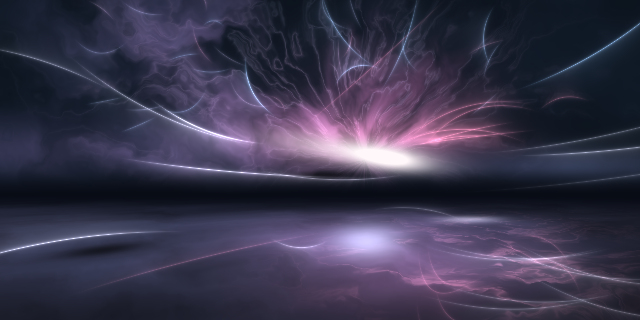
This background is drawn by a WebGL 1 fragment shader. Its source:

```glsl
precision highp float;
// A glowing cosmic sky over a dark horizon and a misty reflecting floor.
// Elliptical glows set the colour, warped noise makes clouds and veins,
// and tapered parabolic arcs draw the luminous filaments.
uniform vec2 u_resolution;

const float HORIZON = .395;
const float WIDTH = .0035;
const vec2 CORE = vec2(1.14, .5);
const vec3 NAVY = vec3(.05, .085, .13);
const vec3 ABYSS = vec3(.03, .045, .08);
const vec3 VIOLET = vec3(.31, .24, .37);
const vec3 PLUM = vec3(.36, .19, .29);
const vec3 ROSE = vec3(.78, .42, .52);
const vec3 SLATE = vec3(.2, .215, .315);
const vec3 ICE = vec3(.45, .57, .7);
const vec3 PEARL = vec3(.87, .86, .93);
const vec3 MINT = vec3(.72, .86, .88);

vec2 hash2(vec2 p) {
  vec3 q = fract(p.xyx * vec3(.1031, .103, .0973));
  q += dot(q, q.yzx + 33.33);
  return fract((q.xx + q.yz) * q.zy);
}

float noise(vec2 p) {
  vec2 i = floor(p), f = fract(p), e = vec2(0, 1);
  f = f * f * (3. - 2. * f);
  return mix(mix(hash2(i).x, hash2(i + e.yx).x, f.x),
             mix(hash2(i + e).x, hash2(i + e.yy).x, f.x), f.y);
}

float fbm(vec2 p) {
  float sum = 0., amp = .5;
  for (int i = 0; i < 5; i++) {
    sum += amp * noise(p);
    p = mat2(1.6, 1.2, -1.2, 1.6) * p + 7.3;
    amp *= .5;
  }
  return sum;
}

float veins(vec2 p) { return pow(1. - abs(2. * fbm(p) - 1.), 12.); }

// Elliptical glow: center in e.xy, radii in e.zw
float glow(vec2 p, vec4 e) {
  vec2 q = (p - e.xy) / e.zw;
  return exp(-dot(q, q));
}

// Tapered parabola from e.xy to e.zw, with a sheet of light on its outer side
float arc(vec2 p, vec4 e, float bend) {
  vec2 d = e.zw - e.xy, q = p - e.xy;
  float len = length(d);
  d /= len;
  float t = dot(q, d) / len, slope = 4. * bend * (1. - 2. * t);
  float off = d.x * q.y - d.y * q.x - 4. * bend * len * t * (1. - t);
  off /= sqrt(1. + slope * slope);
  float fade = smoothstep(0., .4, t) * (1. - smoothstep(.6, 1., t));
  float line = WIDTH / (WIDTH + abs(off)), outer = off * sign(bend);
  float sheet = smoothstep(-WIDTH, WIDTH, outer) * exp(-max(outer, 0.) * 25.);
  return fade * (line * line + .17 * sheet);
}

vec3 sky(vec2 p) {
  vec2 r = p - CORE;
  vec2 polar = vec2(atan(r.x, r.y) * 2.4, log(length(r) + .15) * 1.8);
  float warp = fbm(p * 4.);
  float cloud = 1.4 * smoothstep(.25, .75, fbm(polar + warp * 2.));
  float web = veins(polar * vec2(3., 1.6) + warp * 4. + 11.);
  vec3 c = NAVY * (.7 + .6 * warp);
  c += VIOLET * glow(p, vec4(.55, .84, .4, .26)) * cloud * .75;
  c += PLUM * glow(p, vec4(1.12, .68, .42, .2)) * (.15 + .7 * cloud);
  c += VIOLET * glow(p, vec4(.5, .54, .65, .09)) * (.35 + .5 * cloud);
  c += SLATE * glow(p, vec4(1.75, .48, .5, .05)) * .5;
  c += ROSE * glow(p, vec4(1.12, .56, .3, .08)) * .55;
  c += ROSE * glow(p, vec4(1.47, .58, .18, .05)) * cloud * .6;
  c += mix(ICE, ROSE, warp) * web * .3 * glow(p, vec4(.95, .75, .6, .25));

  // Long pale sweeps, then blue arches and beams, then rose streaks
  float w = .5 * arc(p, vec4(-.1, .86, .36, .71), .05);
  w += .6 * arc(p, vec4(.2, .84, .82, .54), -.07);
  w += 1.1 * arc(p, vec4(.46, .7, .84, .55), -.08);
  w += .9 * arc(p, vec4(.35, .51, 1.15, .445), -.02);
  w += arc(p, vec4(.8, .47, 1.27, .455), -.05);
  w += .4 * arc(p, vec4(1.5, .52, 2.2, .66), -.03);
  w += .6 * arc(p, vec4(1.6, .513, 2.2, .57), -.02);
  w += .4 * arc(p, vec4(1.25, .39, 2.3, .505), -.02);
  float b = 1.2 * arc(p, vec4(.77, .84, .87, .63), -.16);
  b += .7 * arc(p, vec4(1., 1.05, 1.19, .78), -.12);
  b += .8 * arc(p, vec4(1.04, .72, 1.2, .78), .25);
  b += .7 * arc(p, vec4(1.31, 1.05, 1.18, .7), .06);
  b += arc(p, vec4(2.15, 1.06, 1.59, .71), .06);
  b += .7 * arc(p, vec4(1.55, .99, 1.54, .78), -.16);
  float k = .5 * arc(p, vec4(1.42, 1.03, .92, .58), .01);
  k += .6 * arc(p, vec4(1.68, .65, 1.85, .68), .18);
  // Rose fan on the right, and curls flowing away from the core
  for (int i = 0; i < 24; i++) {
    float f = float(i);
    vec2 h = hash2(vec2(f, 3)), g = hash2(vec2(f, 17));
    if (i < 6) k += .7 * arc(p, vec4(1.2 + .15 * h.x, .54, 1.55 + .15 * g.x, .67 - .025 * f), .2 * g.y);
    vec2 a = vec2(.35 + 1.2 * h.x, .6 + .38 * h.y);
    float turn = atan(a.y - CORE.y, a.x - CORE.x) + 1.6 * (g.x - .5);
    vec2 tip = a + (.07 + .12 * g.y) * vec2(cos(turn), sin(turn));
    float curl = .45 * arc(p, vec4(a, tip), .6 * (g.y - .5));
    b += curl * g.x;
    k += curl * (1. - g.x);
  }
  c += PEARL * w + ICE * b + ROSE * k * .75;
  // White-hot tilted core with a lens shadow beneath
  vec2 s = p + vec2(0, .14 * r.x);
  float hot = .65 * glow(s, vec4(1.1, .522, .22, .04)) + .8 * glow(s, vec4(1.22, .515, .12, .036));
  c = mix(c, vec3(1, .97, .98), min(hot, 1.));
  c *= 1. - .6 * glow(p, vec4(1.02, .453, .1, .012));
  return mix(ABYSS, c, smoothstep(HORIZON, .49, p.y + .02 * warp));
}

vec3 ground(vec2 p) {
  float depth = max(HORIZON - p.y, 0.) + .08;
  vec2 plane = vec2((p.x - CORE.x) * .6, .8) / depth;
  float mist = fbm(plane + fbm(p * 5.)), web = veins(plane * 1.6 + mist * 3.);
  vec3 c = SLATE * (.5 + .75 * mist) * (.65 + .35 * smoothstep(0., .2, p.y));
  c *= 1. - .4 * smoothstep(1.4, 2.1, p.x);
  c += PLUM * glow(p, vec4(1.25, .15, .4, .14)) * (.2 + .7 * mist);
  c += VIOLET * glow(p, vec4(1.1, .26, .32, .08)) * .7;
  c += ROSE * web * glow(p, vec4(1.5, .15, .4, .14)) * .4;
  c += MINT * glow(p, vec4(1.15, .245, .1, .05)) * .45;
  c += PEARL * glow(p, vec4(1.47, .315, .09, .011)) * .5;
  c *= 1. - .6 * glow(p, vec4(.32, .18 + .12 * p.x, .13, .016));
  float w = 1.1 * arc(p, vec4(-.25, .13, .6, .275), .05);
  w += .7 * arc(p, vec4(1.15, .34, 1.45, .31), .08);
  w += .6 * arc(p, vec4(.84, .26, 1.03, .25), -.15);
  float k = .5 * arc(p, vec4(.2, .07, 1.05, .28), .02);
  // Ripples and curls spreading to the lower right
  for (int i = 0; i < 7; i++) {
    vec2 h = hash2(vec2(i, 41)), a = vec2(1.3 + .4 * h.x, .28 - .2 * h.y);
    w += .4 * arc(p, vec4(a, a + vec2(.6, -.2 * h.x)), -.08);
    k += .4 * arc(p, vec4(a, a + vec2(.2, -.1)), h.x - .5);
  }
  c += PEARL * w * .8 + ROSE * k * .7;
  return mix(ABYSS, c, smoothstep(0., .1, HORIZON - p.y));
}

void main() {
  vec2 p = gl_FragCoord.xy / u_resolution * vec2(2, 1);
  gl_FragColor = vec4(mix(ground(p), sky(p), smoothstep(-.008, .008, p.y - HORIZON)), 1);
}
```
